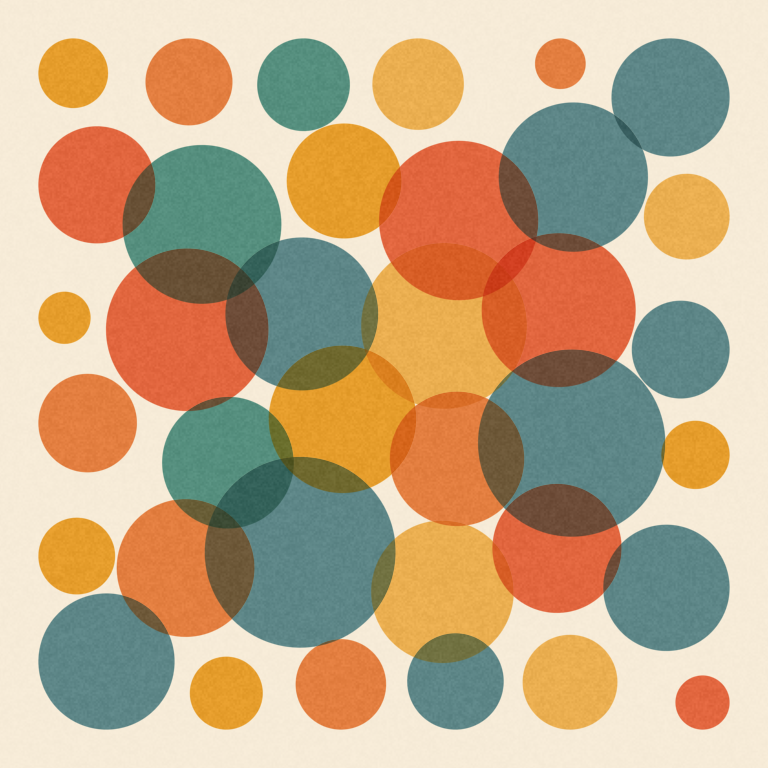
Write a Shadertoy shader that draws this background.

```glsl
const float GRID = 6.0;           // discs per side
const float PITCH = 0.158;        // spacing of disc centres
const float MARGIN = 0.05;        // bare paper along the border
const float STAGGER = 0.018;      // alternating shift of rows and columns
const float JITTER = 0.036;       // random shift of centres
const vec2 INNER_RADIUS = vec2(0.080, 0.120);
const vec2 RIM_RADIUS = vec2(0.034, 0.084);
const vec3 FAMILY_SCALE = vec3(1.06, 0.91, 0.97);
const float INK_OPACITY = 0.35;   // 0 multiplies inks, 1 averages them
const float PAPER_GRAIN = 0.022;
const float INK_GRAIN = 0.065;

const vec3 PAPER = vec3(0.966, 0.922, 0.845);
const vec3 GREEN = vec3(0.335, 0.560, 0.495);
const vec3 SLATE = vec3(0.365, 0.525, 0.530);
const vec3 AMBER = vec3(0.900, 0.615, 0.170);
const vec3 STRAW = vec3(0.920, 0.685, 0.315);
const vec3 RED = vec3(0.885, 0.400, 0.245);
const vec3 ORANGE = vec3(0.890, 0.495, 0.250);

float hash(vec2 p) {
    vec3 q = fract(vec3(p.xyx) * 0.1031);
    q += dot(q, q.yzx + 33.33);
    return fract((q.x + q.y) * q.z);
}

// Smooth value noise with a whole number of cells per canvas
float wrappedNoise(vec2 uv, float cells) {
    vec2 p = uv * cells;
    vec2 c = floor(p);
    vec2 f = smoothstep(0.0, 1.0, p - c);
    vec2 a = mod(c, cells);
    vec2 b = mod(c + 1.0, cells);
    return mix(mix(hash(a), hash(vec2(b.x, a.y)), f.x),
               mix(hash(vec2(a.x, b.y)), hash(b), f.x), f.y);
}

// Well-spread random triple for a disc
vec3 spread(float index) {
    return fract(0.37 + (index + 1.0) * vec3(0.618, 0.755, 0.570));
}

vec3 inkColour(float family, float pick) {
    if (family < 0.5) return pick < 0.5 ? GREEN : SLATE;
    if (family < 1.5) return pick < 0.5 ? AMBER : STRAW;
    return pick < 0.5 ? RED : ORANGE;
}

// Centre in xy, radius in z; rim discs line up along the margin
vec3 placeDisc(vec2 id, vec3 rnd, float family) {
    vec2 side = step(GRID - 1.5, id) - step(id, vec2(0.5));
    vec2 lean = 1.0 - 2.0 * mod(id.yx, 2.0);
    bool onRim = dot(side, side) > 0.5;

    // Rim discs shrink where their inner neighbour leans outwards
    float room = 0.5 - 0.5 * clamp(dot(lean, side), -1.0, 1.0);
    float radius = onRim
        ? mix(RIM_RADIUS.x, RIM_RADIUS.y, mix(rnd.x, room, 0.4))
        : mix(INNER_RADIUS.x, INNER_RADIUS.y, rnd.x);
    radius *= FAMILY_SCALE[int(family)];

    vec2 centre = 0.5 + (id - 0.5 * (GRID - 1.0)) * PITCH
                + lean * STAGGER + (rnd.yz - 0.5) * JITTER;
    vec2 rim = 0.5 + side * (0.5 - MARGIN - radius);
    return vec3(mix(centre, rim, abs(side)), radius);
}

void mainImage(out vec4 fragColor, in vec2 fragCoord) {
    vec2 uv = fragCoord / iResolution.xy;
    float soft = 0.8 / min(iResolution.x, iResolution.y);
    vec3 colour = PAPER;
    float cover = 0.0;

    // Translucent discs, darkening where they overlap
    for (float j = 0.0; j < GRID; j++) {
        for (float i = 0.0; i < GRID; i++) {
            vec2 id = vec2(i, j);
            vec3 rnd = spread(i + j * GRID);
            float family = mod(i + floor(j * 1.4 + 0.01), 3.0);
            vec3 disc = placeDisc(id, rnd, family);
            float mask = 1.0 - smoothstep(-soft, soft, length(uv - disc.xy) - disc.z);
            vec3 ink = inkColour(family, hash(id + 7.0));
            vec3 overlap = mix(colour * ink, 0.5 * (colour + ink), INK_OPACITY);
            colour = mix(colour, mix(ink, overlap, cover), mask);
            cover = max(cover, mask);
        }
    }

    // Print grain: fine specks over soft mottling
    float grain = 0.7 * wrappedNoise(uv, 420.0) + 0.3 * wrappedNoise(uv, 150.0) - 0.5;
    colour += grain * mix(PAPER_GRAIN, INK_GRAIN, cover);
    fragColor = vec4(clamp(colour, 0.0, 1.0), 1.0);
}
```
